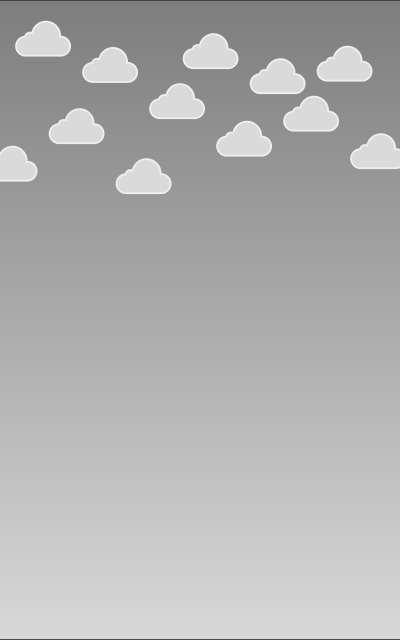
This background is drawn by a WebGL 1 fragment shader. Its source:

```glsl
precision highp float;
// Grey sky with a band of small rimmed clouds near the top.
// The sky is a vertical gradient; each cloud is a union of a capsule and two
// discs, one per evenly spaced column, hung at its own level below the top.

uniform vec2 u_resolution;

const vec3 SKY_TOP = vec3(0.492);
const vec3 SKY_BOTTOM = vec3(0.848);
const vec3 CLOUD_FILL = vec3(0.855);
const vec3 CLOUD_RIM = vec3(0.935);
const vec3 BORDER = vec3(0.2);

// Lengths in canvas widths
const float CLOUD_SIZE = 0.1396;
const float FIRST_LEFT = -0.0458;
const float COLUMN_STEP = 0.08375;
const float FIRST_DROP = 0.1415;   // canvas top to base of the highest cloud
const float LEVEL_STEP = 0.03125;
const float BORDER_WIDTH = 0.0021;

// Rim width in cloud widths
const float RIM_WIDTH = 0.033;

// Signed distance to a cloud one unit wide, with its base on y = 0
float cloudDistance(vec2 p) {
  float body = length(vec2(p.x - clamp(p.x, 0.187, 0.813), p.y - 0.187)) - 0.187;
  float crown = length(p - vec2(0.552, 0.373)) - 0.269;
  float bump = length(p - vec2(0.269, 0.336)) - 0.112;
  return min(body, min(crown, bump));
}

// Antialiased coverage of the region where d is negative
float coverage(float d, float pixel) {
  return clamp(0.5 - d / pixel, 0.0, 1.0);
}

void main() {
  float pixel = 1.0 / u_resolution.x;
  float height = u_resolution.y * pixel;
  vec2 p = gl_FragCoord.xy * pixel;
  vec3 color = mix(SKY_BOTTOM, SKY_TOP, p.y / height);

  // Four columns per group, each with its level counted down from the top
  mat3 unused;
  vec4 levels = vec4(10.0, 0.0, 7.0, 2.1);
  float cloudPixel = pixel / CLOUD_SIZE;
  for (int group = 0; group < 3; group++) {
    if (group == 1) levels = vec4(11.0, 5.0, 1.0, 8.0);
    if (group == 2) levels = vec4(3.0, 6.0, 2.0, 9.0);
    for (int i = 0; i < 4; i++) {
      float column = float(group * 4 + i);
      vec2 base = vec2(FIRST_LEFT + COLUMN_STEP * column,
                       height - FIRST_DROP - LEVEL_STEP * levels[i]);
      float d = cloudDistance((p - base) / CLOUD_SIZE);
      vec3 cloud = mix(CLOUD_RIM, CLOUD_FILL, coverage(d + RIM_WIDTH, cloudPixel));
      color = mix(color, cloud, coverage(d, cloudPixel));
    }
  }

  // Thin dark lines along the top and bottom edges
  float edge = min(p.y, height - p.y);
  color = mix(color, BORDER, coverage(edge - BORDER_WIDTH, pixel));

  gl_FragColor = vec4(color, 1.0);
}
```
